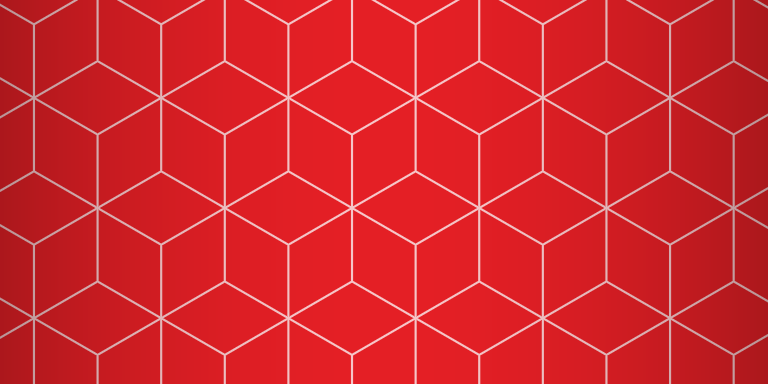
Give the GLSL for this pattern, as a WebGL 1 fragment shader.

```glsl
precision highp float;
// Tumbling-block lattice: pale hairlines on red, shaded darker to the sides.

uniform vec2 u_resolution;

// Lengths are in canvas heights, measured from the canvas centre.
const float STAR_SPACING = 0.3313;             // between six-armed joints in a row
const vec2  STAR_ORIGIN  = vec2(-0.0833, -0.0417);
const float LINE_WIDTH   = 0.0056;
const vec3  GROUND_RED   = vec3(0.896, 0.122, 0.146);
const vec3  LINE_PINK    = vec3(0.965, 0.775, 0.785);
const float SIDE_SHADE   = 0.25;               // darkening at left and right edges
const float SHADE_POWER  = 2.0;
const float SQRT3        = 1.7320508;

// Offset from the nearest joint of a triangular lattice with unit spacing.
vec2 nearestJoint(vec2 p) {
  vec2 period = vec2(1.0, SQRT3);
  vec2 a = mod(p + 0.5 * period, period) - 0.5 * period;
  vec2 b = mod(p, period) - 0.5 * period;
  return dot(a, a) < dot(b, b) ? a : b;
}

// Distance to the arms at 30, 90 and 150 degrees, which end at the cell corners.
float armDistance(vec2 q) {
  q = abs(q);
  float upright = q.x;
  float slanted = abs(0.5 * q.x - 0.5 * SQRT3 * q.y);
  return min(upright, slanted);
}

void main() {
  vec2 p = (gl_FragCoord.xy - 0.5 * u_resolution) / u_resolution.y;
  float pixel = 1.0 / u_resolution.y;

  // Cube outlines
  vec2 cell = nearestJoint((p - STAR_ORIGIN) / STAR_SPACING);
  float edge = armDistance(cell) * STAR_SPACING - 0.5 * LINE_WIDTH;
  float line = clamp(0.5 - edge / pixel, 0.0, 1.0);

  // Horizontal falloff
  float side = abs(2.0 * gl_FragCoord.x / u_resolution.x - 1.0);
  float shade = 1.0 - SIDE_SHADE * pow(side, SHADE_POWER);

  gl_FragColor = vec4(mix(GROUND_RED, LINE_PINK, line) * shade, 1.0);
}
```
